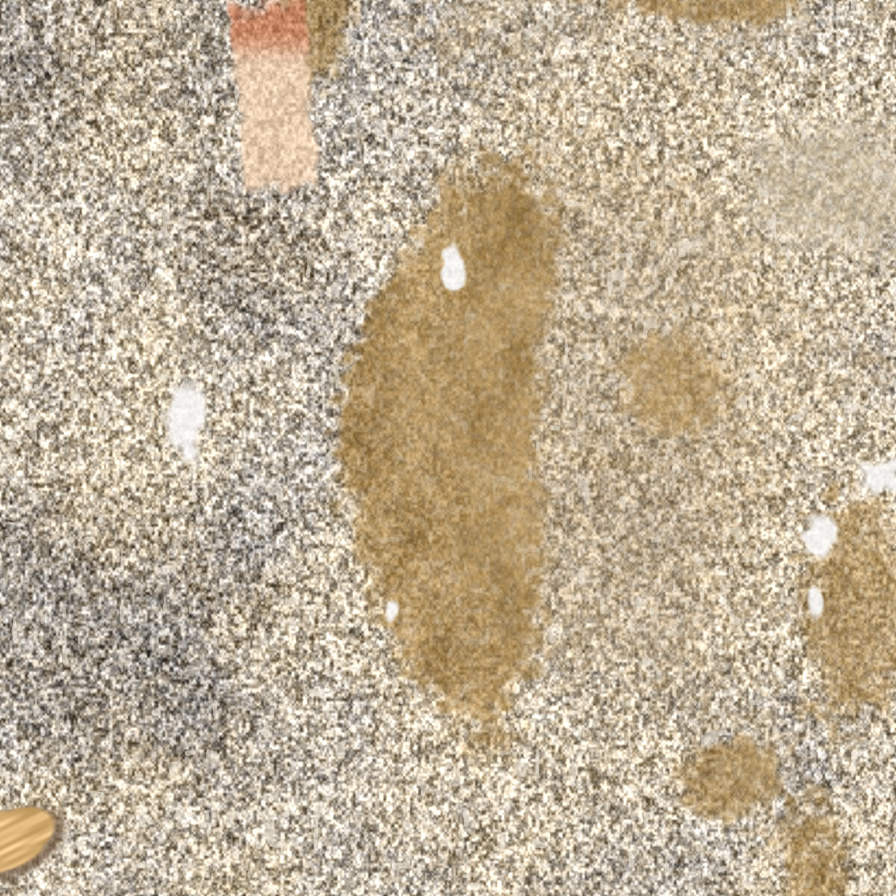
A WebGL 2 fragment shader for this texture:

```glsl
#version 300 es
precision highp float;
// Weathered stone ground: coarse pale grain with ochre stains, grey shadows,
// white flakes, a peeled chip and a dry leaf. Layered value noise gives the
// grain; soft ellipses with noise-frayed rims place the larger features.

uniform vec2 u_resolution;
out vec4 fragColor;

float hash(vec2 cell) {
  uvec2 q = uvec2(ivec2(cell)) * uvec2(1597u, 3571u);
  uint n = (q.x ^ q.y) * 48271u;
  n = (n ^ (n >> 15)) * 69621u;
  n = (n ^ (n >> 13)) * 16807u;
  return float((n ^ (n >> 16)) & 65535u) / 65535.0;
}

float noise(vec2 p) {
  vec2 i = floor(p), f = fract(p);
  f = f * f * (3.0 - 2.0 * f);
  float low = mix(hash(i), hash(i + vec2(1, 0)), f.x);
  float high = mix(hash(i + vec2(0, 1)), hash(i + vec2(1, 1)), f.x);
  return mix(low, high, f.y);
}

float fbm(vec2 p) {
  float sum = 0.0, weight = 0.5;
  for (int i = 0; i < 4; i++) {
    sum += weight * noise(p);
    p = mat2(1.6, 1.2, -1.2, 1.6) * p + 17.3;
    weight *= 0.5;
  }
  return sum / 0.9375;
}

// Soft ellipse; fray pushes its rim in and out, soft is the rim width.
float blob(vec2 p, vec2 centre, vec2 radius, float fray, float soft) {
  float d = length((p - centre) / radius) + fray;
  return 1.0 - smoothstep(1.0 - soft, 1.0 + soft, d);
}

// Strongest of several blobs, each given as centre.xy, radius.xy.
float patches(vec2 p, vec4 spots[6], float fray, float soft) {
  float cover = 0.0;
  for (int i = 0; i < 6; i++)
    cover = max(cover, blob(p, spots[i].xy, spots[i].zw, fray, soft));
  return cover;
}

// Tall stain whose axis bows to the left at mid height.
float bowedStain(vec2 p, float fray) {
  float h = p.y - 0.47;
  float axis = 0.488 + 0.6 * h * h;
  return blob(p, vec2(axis, 0.49), vec2(0.105, 0.335), fray, 0.13);
}

float grainField(vec2 p) {
  float coarse = noise(p * vec2(235.0, 205.0)) - 0.5;
  float fine = noise(p * vec2(410.0, 370.0) + 91.0) - 0.5;
  float clump = noise(p * 95.0 + 33.0) - 0.5;
  return coarse * 0.52 + fine * 0.36 + clump * 0.16;
}

const vec4 OCHRE_SPOTS[6] = vec4[6](
  vec4(0.76, 0.57, 0.055, 0.05), vec4(0.96, 0.33, 0.075, 0.13),
  vec4(0.91, 0.03, 0.05, 0.07), vec4(0.80, 0.13, 0.05, 0.04),
  vec4(0.35, 0.99, 0.03, 0.07), vec4(0.78, 1.0, 0.09, 0.022));
const vec4 SHADOW_SPOTS[6] = vec4[6](
  vec4(0.28, 0.72, 0.10, 0.07), vec4(0.10, 0.37, 0.14, 0.11),
  vec4(0.25, 0.34, 0.07, 0.06), vec4(0.14, 0.20, 0.15, 0.09),
  vec4(0.10, 0.92, 0.14, 0.09), vec4(0.73, 0.45, 0.09, 0.07));
const vec4 FLAKE_SPOTS[6] = vec4[6](
  vec4(0.985, 0.47, 0.03, 0.025), vec4(0.915, 0.40, 0.022, 0.028),
  vec4(0.205, 0.53, 0.025, 0.045), vec4(0.505, 0.70, 0.012, 0.024),
  vec4(0.437, 0.32, 0.01, 0.014), vec4(0.91, 0.33, 0.01, 0.02));

void main() {
  vec2 p = gl_FragCoord.xy / u_resolution;
  float broad = fbm(p * 7.0 + 5.0) - 0.5;
  float rough = noise(p * 85.0) - 0.5;
  float fray = broad * 0.9 + rough * 0.35;
  float grain = grainField(p);

  // Pale ground drifting between cool grey and warm sand
  vec3 colour = mix(vec3(0.71, 0.68, 0.64), vec3(0.80, 0.745, 0.655),
                    smoothstep(-0.22, 0.18, broad));
  float shadow = patches(p, SHADOW_SPOTS, fray * 1.4, 0.6);
  colour -= shadow * vec3(0.095, 0.095, 0.09);

  // Thin sandy wash, a smooth worn area, then the dense ochre stains
  float wash = blob(p, vec2(0.72, 0.60), vec2(0.21, 0.38), fray * 1.7, 0.4);
  float worn = blob(p, vec2(0.92, 0.79), vec2(0.11, 0.09), fray, 0.4);
  float stain = max(bowedStain(p, fray * 0.65),
                    0.85 * patches(p, OCHRE_SPOTS, fray * 1.5, 0.35));
  vec3 ochre = vec3(0.685, 0.57, 0.385) + 0.22 * (fbm(p * vec2(24.0, 15.0)) - 0.5);
  colour = mix(colour, vec3(0.775, 0.69, 0.555), wash * 0.65);
  colour = mix(colour, vec3(0.79, 0.735, 0.64), worn);
  colour = mix(colour, ochre, stain);

  // Grain is strongest on bare ground and muted where it is coated
  float strength = mix(1.12, 0.72, wash) * mix(1.0, 0.4, worn) * mix(1.0, 0.36, stain);
  colour += grain * strength;
  float tint = noise(p * 150.0 + 61.0) - 0.5;
  colour += tint * vec3(0.03, 0.0, -0.06);

  // White flakes: scattered specks and a few larger crusts
  float speck = smoothstep(0.80, 0.90, noise(p * vec2(125.0, 88.0) + 12.0));
  float crust = patches(p, FLAKE_SPOTS, fray * 1.6, 0.25);
  colour = mix(colour, vec3(0.95, 0.92, 0.87), speck * mix(0.55, 0.22, stain));
  colour = mix(colour, vec3(0.96, 0.95, 0.94) + grain * 0.15, crust);

  // Peeled chip with a rusty upper end
  vec2 chip = (p - vec2(0.305, 0.89)) / vec2(0.038, 0.095);
  chip.x += chip.y * 0.22;
  float chipMask = 1.0 - smoothstep(0.85, 1.12, max(abs(chip.x), abs(chip.y)) + fray * 0.7);
  vec3 chipColour = mix(vec3(0.91, 0.80, 0.69), vec3(0.79, 0.54, 0.41), smoothstep(0.35, 0.8, chip.y));
  colour = mix(colour, chipColour + grain * 0.4, chipMask);

  // Dry leaf with lengthwise veins and a shaded rim
  vec2 leaf = mat2(0.9, -0.44, 0.44, 0.9) * (p - vec2(0.008, 0.062));
  float rim = blob(leaf, vec2(0.004, -0.006), vec2(0.062, 0.036), 0.0, 0.15);
  float body = blob(leaf, vec2(0.0), vec2(0.056, 0.031), rough * 0.1, 0.08);
  float vein = noise(leaf * vec2(25.0, 210.0) + 40.0) - 0.5;
  colour = mix(colour, vec3(0.42, 0.33, 0.24), rim * 0.7);
  colour = mix(colour, vec3(0.87, 0.71, 0.48) + vein * 0.3, body);

  fragColor = vec4(clamp(colour, 0.0, 1.0), 1.0);
}
```
